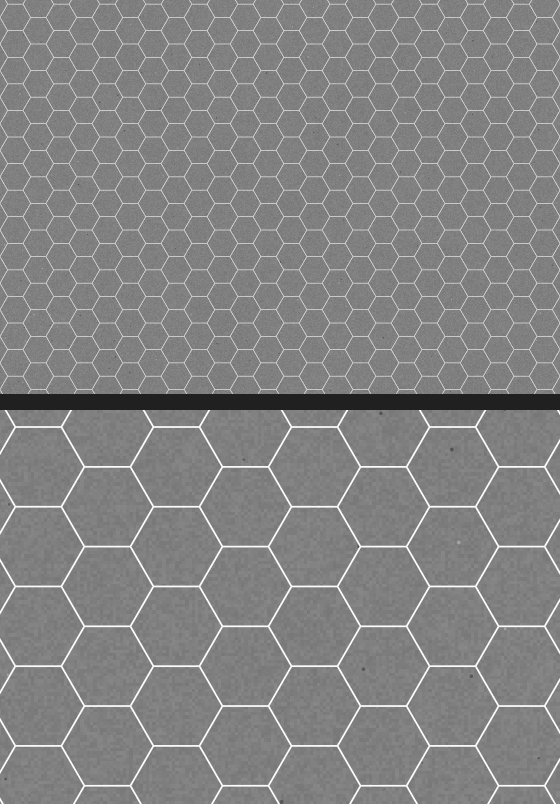
Top, the full canvas; bottom, a detail of the centre.
Write a Shadertoy shader that draws this pattern.

```glsl
// Fine white honeycomb lines over grainy mid-grey stone with sparse specks.

const float SQRT3 = 1.7320508;
const float SIDES_ACROSS = 36.5;   // 24 interlocked columns span the width
const float ROW_SHIFT = 0.171;     // vertical offset, in hexagon heights
const float LINE_WIDTH = 0.00147;  // all sizes are fractions of canvas height
const float GRAIN_DENSITY = 360.0;
const vec3 STONE = vec3(0.5);
const vec3 LINE = vec3(0.99);

float hash(vec2 cell) {
    vec3 q = fract(cell.xyx * vec3(0.1031, 0.1030, 0.0973));
    q += dot(q, q.yzx + 33.33);
    return fract((q.x + q.y) * q.z);
}

float valueNoise(vec2 p) {
    vec2 cell = floor(p);
    vec2 f = fract(p);
    f = f * f * (3.0 - 2.0 * f);
    float low = mix(hash(cell), hash(cell + vec2(1, 0)), f.x);
    float high = mix(hash(cell + vec2(0, 1)), hash(cell + vec2(1, 1)), f.x);
    return mix(low, high, f.y);
}

vec2 nearestOffset(vec2 p, vec2 period) {
    return p - period * floor(p / period + 0.5);
}

// Distance to the nearest edge of a tiling of flat-topped hexagons
float hexEdgeDistance(vec2 p, float side) {
    vec2 period = side * vec2(3.0, SQRT3);
    vec2 a = nearestOffset(p, period);
    vec2 b = nearestOffset(p - 0.5 * period, period);
    vec2 local = abs(dot(a, a) < dot(b, b) ? a : b);
    float reach = max(local.y, dot(local, vec2(0.5 * SQRT3, 0.5)));
    return 0.5 * SQRT3 * side - reach;
}

// Share of a pixel covered by a line, also correct below one pixel
float lineCoverage(float dist, float width, float pixel) {
    float upper = min(dist + 0.5 * pixel, 0.5 * width);
    float lower = max(dist - 0.5 * pixel, -0.5 * width);
    return clamp((upper - lower) / pixel, 0.0, 1.0);
}

// Scattered dots: at most one per grid cell
float specks(vec2 p, float density, float chance, float seed, float pixel) {
    vec2 cell = floor(p * density);
    vec2 key = cell + seed;
    vec2 jitter = vec2(hash(key + 17.3), hash(key + 41.7));
    vec2 center = (cell + 0.15 + 0.7 * jitter) / density;
    float radius = mix(0.0008, 0.0018, hash(key + 73.1));
    float dot_ = smoothstep(0.6 * pixel, -0.6 * pixel, length(p - center) - radius);
    return dot_ * step(hash(key), chance);
}

// Fine grain with faint broader mottling, centred on zero
float stoneGrain(vec2 p) {
    float fine = hash(floor(p * GRAIN_DENSITY)) - 0.5;
    float medium = valueNoise(p * 150.0) - 0.5;
    float broad = valueNoise(p * 7.0) - 0.5;
    return 0.05 * fine + 0.018 * medium + 0.008 * broad;
}

void mainImage(out vec4 fragColor, in vec2 fragCoord) {
    float pixel = 1.0 / iResolution.y;
    vec2 p = fragCoord * pixel;
    float side = iResolution.x * pixel / SIDES_ACROSS;

    // Stone surface
    vec3 color = STONE + stoneGrain(p);
    color -= 0.16 * specks(p, 26.0, 0.11, 5.0, pixel);
    color += 0.14 * specks(p, 26.0, 0.06, 91.0, pixel);

    // Honeycomb lines, with a hexagon's left corner on the left border
    vec2 origin = side * vec2(1.0, ROW_SHIFT * SQRT3);
    float edge = hexEdgeDistance(p - origin, side);
    color = mix(color, LINE, lineCoverage(edge, LINE_WIDTH, pixel));

    fragColor = vec4(color, 1.0);
}
```
